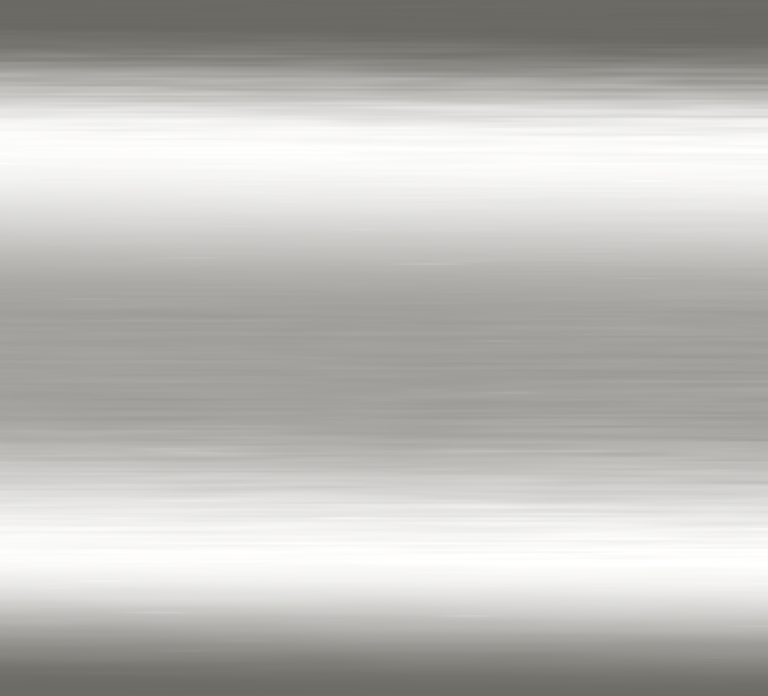
A Shadertoy shader for this texture:

```glsl
float hash(float n) {
    return fract(sin(n * 12.9898) * 43758.5453);
}

// Layered sines along one brushed row, with random phase and pitch
float rowWave(float x, float row, float seed) {
    float a = hash(row + seed);
    float b = hash(row + seed + 17.3);
    float c = hash(row + seed + 41.7);
    float wave = sin(x * (3.0 + 5.0 * a) + 6.283 * b);
    wave += 0.6 * sin(x * (10.0 + 9.0 * b) + 6.283 * c);
    wave += 0.35 * sin(x * (25.0 + 20.0 * c) + 6.283 * a);
    return 0.45 * wave + 0.9 * (c - 0.5);
}

// Smooth blend between neighbouring rows
float streaks(vec2 p, float rows, float seed) {
    float y = p.y * rows;
    float row = floor(y);
    float blend = smoothstep(0.0, 1.0, y - row);
    return mix(rowWave(p.x, row, seed), rowWave(p.x, row + 1.0, seed), blend);
}

// Two bright reflections between dark rims; v runs from top to bottom
float reflection(float v) {
    float topRise = smoothstep(0.04, 0.21, v);
    float topFall = smoothstep(0.215, 0.46, v);
    float lowRise = smoothstep(0.58, 0.80, v);
    float lowFall = smoothstep(0.80, 1.0, v);
    return 0.42 + 0.57 * topRise - 0.355 * topFall + 0.355 * lowRise - 0.565 * lowFall;
}

void mainImage(out vec4 fragColor, in vec2 fragCoord) {
    vec2 uv = fragCoord / iResolution.xy;

    // Brushed grain at three scales
    float fine = streaks(uv, 310.0, 3.0);
    float medium = streaks(uv, 150.0, 71.0);
    float broad = streaks(uv, 52.0, 139.0);

    // Slight tilt, with ragged edges pulled along the grain
    float v = 1.0 - uv.y - 0.014 * (uv.x - 0.5);
    v += 0.004 * broad + 0.005 * medium + 0.004 * fine;
    float shade = reflection(v);

    // Grain is quiet in the dark rim and a little stronger to the right
    float strength = mix(0.7, 1.1, uv.x) * smoothstep(0.3, 0.65, shade);
    shade += strength * (0.016 * fine + 0.012 * medium + 0.005 * broad);

    // Sparse pale scratches
    float scratch = smoothstep(0.75, 1.3, streaks(uv + vec2(0.3, 0.0), 200.0, 223.0));
    shade += 0.035 * scratch * strength;

    // Warm tint in the darker metal
    vec3 color = shade - vec3(0.0, 0.010, 0.045) * max(1.1 - shade, 0.0);
    fragColor = vec4(clamp(color, 0.0, 1.0), 1.0);
}
```
